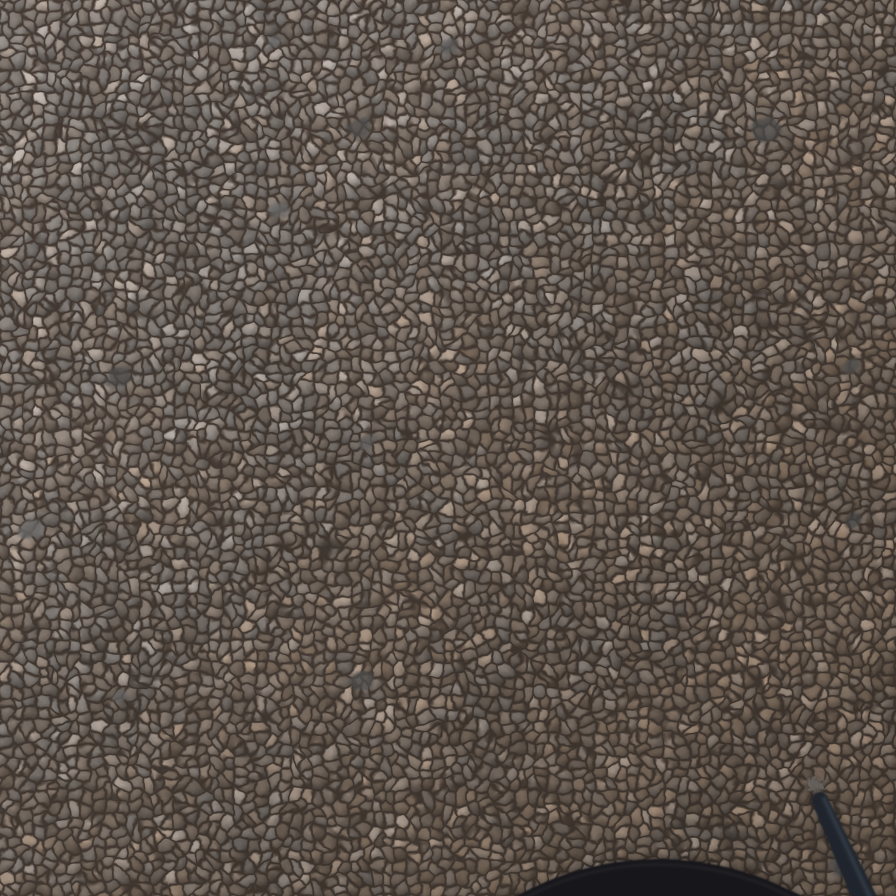
Write a three.js fragment shader that draws this texture.

```glsl
// Draws dim, fine brown-grey gravel with a dark disc rim and a slim rod at the lower right.
varying vec2 vUv;

const float GRAINS_ACROSS = 77.0;
const float SLABS_ACROSS = 11.0;
const float EDGE = 0.002;

const vec3 GAP_COLOR = vec3(0.235, 0.200, 0.175);
const vec3 COOL_STONE = vec3(0.450, 0.430, 0.415);
const vec3 WARM_STONE = vec3(0.420, 0.362, 0.312);
const vec3 SLATE = vec3(0.335, 0.335, 0.335);
const vec3 DISC_COLOR = vec3(0.085, 0.085, 0.105);
const vec3 ROD_COLOR = vec3(0.125, 0.145, 0.175);
const vec3 ROD_SHINE = vec3(0.250, 0.290, 0.340);

float hash(vec2 p) {
  vec3 q = fract(vec3(p.xyx) * 0.1031);
  q += dot(q, q.yzx + 33.33);
  return fract((q.x + q.y) * q.z);
}

vec2 hash2(vec2 p) {
  return vec2(hash(p + 17.3), hash(p + 71.9));
}

vec2 rotate(vec2 p, float angle) {
  float c = cos(angle), s = sin(angle);
  return vec2(c * p.x - s * p.y, s * p.x + c * p.y);
}

// Layered sines turned at each octave, roughly -1 to 1
float waves(vec2 p) {
  float sum = 0.0, gain = 0.5;
  for (int i = 0; i < 4; i++) {
    sum += gain * sin(p.x + 1.3 * sin(p.y)) * cos(p.y * 0.9 + 0.7 * sin(p.x));
    p = rotate(p, 1.1) * 1.9 + 2.7;
    gain *= 0.6;
  }
  return sum;
}

// Cellular noise of long, turned grains: x gap distance, y centre distance,
// z slope toward the light, w random grain id
vec4 grains(vec2 p) {
  vec2 cell = floor(p);
  float nearest = 9.0, second = 9.0, slope = 0.0, id = 0.0;
  for (int j = -1; j <= 1; j++) {
    for (int i = -1; i <= 1; i++) {
      vec2 c = cell + vec2(float(i), float(j));
      vec2 offset = p - c - 0.12 - 0.76 * hash2(c);
      float stretch = 1.0 + 0.4 * hash(c + 5.1);
      vec2 q = rotate(offset, 6.283 * hash(c + 43.7)) * vec2(1.0 / stretch, stretch);
      float d = length(q);
      if (d < nearest) {
        second = nearest;
        nearest = d;
        slope = dot(offset, vec2(-0.5, 0.85));
        id = hash(c + 91.3);
      } else {
        second = min(second, d);
      }
    }
  }
  return vec4(second - nearest, nearest, slope, id);
}

vec3 gravel(vec2 uv, float warmth) {
  vec2 p = uv * GRAINS_ACROSS + 0.35 * vec2(waves(uv * 70.0), waves(uv * 63.0 + 8.0));
  vec4 g = grains(p);
  float tone = 0.82 + 0.25 * g.w + 0.30 * pow(g.w, 9.0);
  vec3 stone = mix(COOL_STONE, WARM_STONE, clamp(warmth + 0.7 * (fract(g.w * 37.0) - 0.5), 0.0, 1.0));
  stone *= tone * (1.12 - 0.28 * g.y + 0.30 * g.z);
  return mix(GAP_COLOR, stone, smoothstep(0.0, 0.40, g.x));
}

// Sparse flat slate pieces: x coverage, y brightness
vec2 slabs(vec2 uv) {
  vec2 p = uv * SLABS_ACROSS;
  vec2 cell = floor(p);
  float id = hash(cell + 211.0);
  vec2 q = rotate(fract(p) - 0.35 - 0.3 * hash2(cell), 6.283 * id);
  float radius = 0.10 + 0.10 * hash(cell + 3.0);
  float d = length(q * vec2(1.0, 1.35)) + 0.05 * waves(p * 9.0) - radius;
  float present = step(0.84, id);
  return vec2(present * (1.0 - smoothstep(-0.05, 0.04, d)), hash(cell + 29.0));
}

// Distance from a segment in x, position along it in y
vec2 segment(vec2 p, vec2 a, vec2 b) {
  vec2 ab = b - a;
  float t = clamp(dot(p - a, ab) / dot(ab, ab), 0.0, 1.0);
  return vec2(length(p - a - ab * t), t);
}

float cover(float d, float softness) {
  return 1.0 - smoothstep(-softness, softness, d);
}

void main() {
  vec2 uv = vUv;
  float patches = waves(uv * 13.0);
  float warmth = clamp(0.50 + 0.55 * (uv.x - uv.y) + 0.25 * patches, 0.0, 1.0);

  // Ground with slates and broad light falling from the upper left
  vec3 color = gravel(uv, warmth);
  vec2 slab = slabs(uv);
  color = mix(color, SLATE * mix(0.78, 1.25, slab.y * (1.0 - 0.5 * uv.x)), 0.72 * slab.x);
  color *= 1.04 + 0.10 * (uv.y - uv.x) + 0.07 * patches + 0.025 * waves(uv * 260.0);

  // Fine thread and pale tip beside the rod
  float thread = segment(uv, vec2(0.903, 0.112), vec2(0.858, 0.035)).x;
  color = mix(color, GAP_COLOR, 0.6 * cover(thread - 0.001, EDGE));
  float tip = length(uv - vec2(0.910, 0.124)) + 0.005 * waves(uv * 300.0);
  color = mix(color, COOL_STONE, 0.75 * cover(tip - 0.009, 0.003));

  // Rod with a soft shadow and a shine along its right side
  vec2 rod = segment(uv, vec2(0.915, 0.107), vec2(0.975, -0.025));
  float width = mix(0.009, 0.014, rod.y);
  color *= 1.0 - 0.35 * cover(rod.x - width, 0.010);
  float shine = segment(uv, vec2(0.920, 0.108), vec2(0.982, -0.025)).x;
  vec3 rodColor = mix(ROD_COLOR, ROD_SHINE, 0.6 * cover(shine - 0.002, 0.004));
  color = mix(color, rodColor, cover(rod.x - width, EDGE));

  // Disc with a faint lit rim
  float disc = length(uv - vec2(0.735, -0.284)) - 0.325;
  color *= 1.0 - 0.30 * cover(disc, 0.012);
  vec3 discColor = DISC_COLOR + 0.05 * cover(abs(disc + 0.006) - 0.001, 0.004);
  color = mix(color, discColor, cover(disc, EDGE));

  gl_FragColor = vec4(color, 1.0);
}
```
